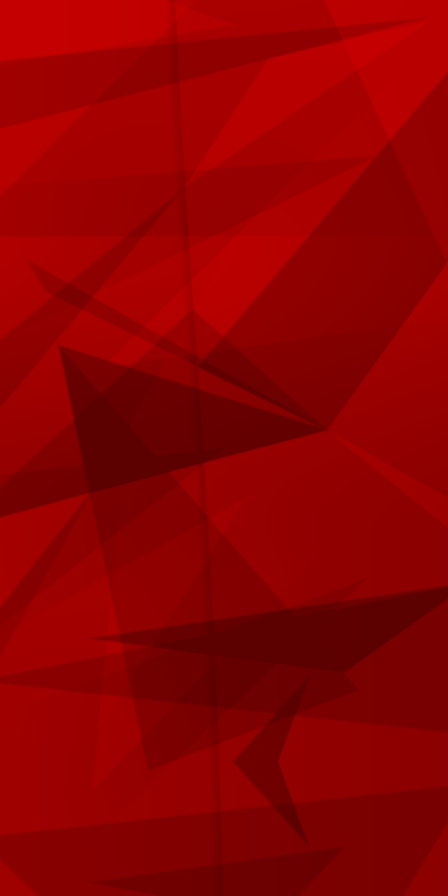
Write a WebGL 2 fragment shader that draws this background.

```glsl
#version 300 es
precision highp float;

uniform vec2 u_resolution;
out vec4 outColor;

// Tones of the red channel
const float RED_LOW = 0.585;
const float RED_HIGH = 0.69;
const float RED_MIN = 0.36;
const float RED_MAX = 0.77;
const float SIDE_FALLOFF = 0.08;

// Strengths of the large facets
const float SHADOW = 0.24;
const float SHADE = 0.14;
const float GLOW = 0.11;
const float EDGE_SOFTNESS = 0.0035;

// Scattered broad shards
const int SHARD_COUNT = 9;
const vec2 SHARD_LENGTH = vec2(0.8, 1.5);
const vec2 SHARD_SPREAD = vec2(0.3, 0.8);
const float MAX_TILT = 1.0;
const float SHARD_DARK = 0.09;
const float SHARD_LIGHT = 0.07;

// Upright crease
const float CREASE_WIDTH = 0.024;
const float CREASE_DEPTH = 0.10;

float edgeDistance(vec2 p, vec2 a, vec2 b) {
    vec2 d = b - a;
    vec2 q = p - a;
    return (d.x * q.y - d.y * q.x) / length(d);
}

// Coverage of a triangle, with smoothed edges
float facet(vec2 p, vec2 a, vec2 b, vec2 c) {
    float side = sign(edgeDistance(c, a, b));
    float inside = min(side * edgeDistance(p, a, b),
                   min(side * edgeDistance(p, b, c), side * edgeDistance(p, c, a)));
    float blur = max(EDGE_SOFTNESS, 0.8 / u_resolution.x);
    return smoothstep(-blur, blur, inside);
}

// Evenly spread sequence in 0..1
float spread(float i, float stride) {
    return fract(0.5 + i * stride);
}

vec2 heading(float angle) {
    return vec2(cos(angle), sin(angle));
}

// Product of translucent wedges that reach inward from both sides
float shardTone(vec2 p) {
    float tone = 1.0;
    for (int n = 0; n < SHARD_COUNT; n++) {
        float i = float(n);
        vec2 apex = vec2(spread(i, 0.7549) * 1.2 - 0.1, 2.0 * spread(i, 0.6180));
        float inward = apex.x < 0.5 ? 1.0 : -1.0;
        float tilt = 2.0 * spread(i, 0.4142) - 1.0;
        float angle = MAX_TILT * tilt * abs(tilt) + 0.12;
        float opening = mix(SHARD_SPREAD.x, SHARD_SPREAD.y, spread(i, 0.2361));
        float reach = mix(SHARD_LENGTH.x, SHARD_LENGTH.y, spread(i, 0.5698));

        vec2 farA = apex + inward * reach * heading(angle);
        vec2 farB = apex + inward * reach * heading(angle + opening);
        float cover = facet(p, apex, farA, farB);

        // Shards fade away from the apex; lights grow likelier with height
        cover *= 1.0 - smoothstep(0.2, 1.0, distance(p, apex) / reach);
        bool isLight = spread(i, 0.7321) < 0.28 + 0.13 * apex.y;
        tone *= 1.0 + cover * (isLight ? SHARD_LIGHT : -SHARD_DARK);
    }
    return tone;
}

// Dark facets: deep shadows first, then paler shades
float shadowTone(vec2 p) {
    float tone = 1.0 - SHADOW * facet(p, vec2(0.13, 1.23), vec2(0.73, 1.04), vec2(0.20, 0.90));
    tone *= 1.0 - SHADOW * facet(p, vec2(0.20, 0.575), vec2(1.05, 0.70), vec2(0.77, 0.50));
    tone *= 1.0 - SHADE * facet(p, vec2(0.20, 0.03), vec2(0.77, 0.11), vec2(0.62, -0.05));
    tone *= 1.0 - 1.4 * SHADE * facet(p, vec2(0.44, 1.18), vec2(0.73, 1.04), vec2(3.0, 4.2));
    tone *= 1.0 - SHADE * facet(p, vec2(-0.05, 1.70), vec2(-0.05, 1.86), vec2(0.95, 1.96));
    tone *= 1.0 - SHADE * facet(p, vec2(0.43, 1.31), vec2(0.73, 1.04), vec2(-0.10, 0.82));
    tone *= 1.0 - SHADE * facet(p, vec2(0.41, 1.58), vec2(-0.05, 1.20), vec2(-0.05, 1.03));
    tone *= 1.0 - SHADE * facet(p, vec2(0.06, 1.42), vec2(0.73, 1.04), vec2(0.10, 1.35));
    tone *= 1.0 - SHADE * facet(p, vec2(0.13, 1.23), vec2(0.80, 0.46), vec2(0.33, 0.28));
    tone *= 1.0 - SHADE * facet(p, vec2(-0.05, 0.48), vec2(1.05, 0.36), vec2(1.05, 0.70));
    tone *= 1.0 - SHADE * facet(p, vec2(-0.05, 0.13), vec2(1.05, 0.25), vec2(0.60, -0.50));

    // Mirrored arrowhead
    vec2 m = vec2(p.x, abs(p.y - 0.30));
    return tone * (1.0 - SHADOW * facet(m, vec2(0.475, -0.05), vec2(0.69, 0.19), vec2(0.602, -0.05)));
}

// Bright facets
float glowTone(vec2 p) {
    float tone = 1.0 + GLOW * facet(p, vec2(0.41, 1.58), vec2(0.95, 1.95), vec2(0.60, 1.87));
    tone *= 1.0 + GLOW * facet(p, vec2(0.70, 2.05), vec2(1.20, 2.05), vec2(1.05, 1.30));
    tone *= 1.0 + GLOW * facet(p, vec2(0.73, 1.04), vec2(1.05, 0.86), vec2(1.05, 0.78));
    return tone * (1.0 + 2.0 * GLOW * facet(p, vec2(-0.05, 0.83), vec2(0.20, 0.90), vec2(-0.05, 0.58)));
}

// Soft, slightly bent fold: sharp on one side, fading on the other
float creaseTone(vec2 p) {
    float center = 0.495 - 0.05 * p.y + 0.008 * sin(2.5 * p.y);
    float x = (p.x - center) / CREASE_WIDTH;
    return 1.0 - CREASE_DEPTH * smoothstep(-1.0, 0.0, x) * (1.0 - smoothstep(0.0, 0.3, x));
}

void main() {
    vec2 p = gl_FragCoord.xy / u_resolution * vec2(1.0, 2.0);
    float red = mix(RED_LOW, RED_HIGH, smoothstep(0.8, 1.5, p.y)) + SIDE_FALLOFF * (0.5 - p.x);
    red *= shadowTone(p) * glowTone(p) * shardTone(p) * creaseTone(p);
    outColor = vec4(clamp(red, RED_MIN, RED_MAX), 0.0, 0.0, 1.0);
}
```
